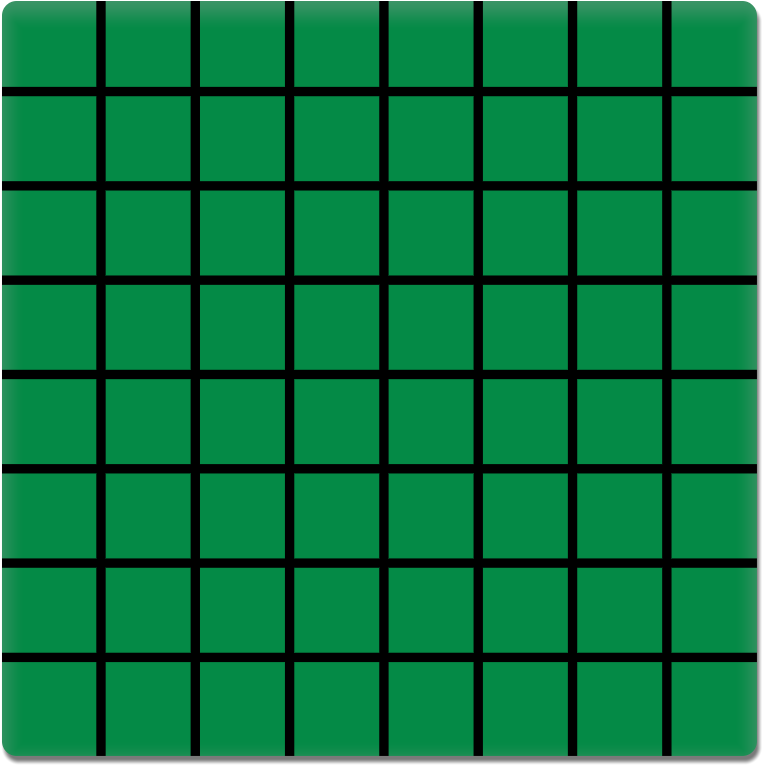
Write a WebGL 2 fragment shader that draws this pattern.

```glsl
#version 300 es
precision highp float;
// A rounded green board ruled into eight by eight squares, with a soft rim light and drop shadow.

uniform vec2 u_resolution;
out vec4 outColor;

// Lengths are fractions of the canvas height.
const vec2 BOARD_CENTER = vec2(0.4941, 0.5072);
const float BOARD_HALF = 0.4915;
const float CORNER_RADIUS = 0.019;

const float CELLS = 8.0;
const float PITCH = 0.1228;
const vec2 FIRST_LINE = vec2(0.1315, 0.1440);
const float LINE_HALF_WIDTH = 0.0061;

const vec2 SHADOW_OFFSET = vec2(0.0030, -0.0078);
const float SHADOW_BLUR = 0.0045;
const float SHADOW_OPACITY = 0.52;

const vec2 RIM_OFFSET = vec2(0.0, -0.010);
const float RIM_DEPTH = 0.030;
const float RIM_REACH = 0.014;
const float RIM_OPACITY = 0.65;

const vec3 PAGE_WHITE = vec3(1.0);
const vec3 BOARD_GREEN = vec3(0.016, 0.541, 0.274);
const vec3 RIM_GREEN = vec3(0.35, 0.60, 0.47);
const vec3 LINE_BLACK = vec3(0.0);

// Signed distance to the board outline.
float boardDistance(vec2 p) {
    vec2 q = abs(p - BOARD_CENTER) - BOARD_HALF + CORNER_RADIUS;
    return length(max(q, 0.0)) + min(max(q.x, q.y), 0.0) - CORNER_RADIUS;
}

// Signed distance to the nearest of the inner grid lines.
float gridDistance(vec2 p) {
    vec2 index = clamp(round((p - FIRST_LINE) / PITCH), 0.0, CELLS - 2.0);
    vec2 offset = abs(p - FIRST_LINE - index * PITCH);
    return min(offset.x, offset.y) - LINE_HALF_WIDTH;
}

// Antialiased coverage of a shape, one pixel wide at its edge.
float coverage(float d, float pixel) {
    return clamp(0.5 - d / pixel, 0.0, 1.0);
}

void main() {
    float pixel = 1.0 / u_resolution.y;
    vec2 p = gl_FragCoord.xy * pixel;
    float board = boardDistance(p);

    // Page and drop shadow
    float shadowDistance = boardDistance(p - SHADOW_OFFSET);
    float shadow = 1.0 - smoothstep(-SHADOW_BLUR, SHADOW_BLUR, shadowDistance);
    vec3 color = PAGE_WHITE * (1.0 - SHADOW_OPACITY * shadow);

    // Board face, lit from above along its rim
    float rimDistance = boardDistance(p - RIM_OFFSET);
    float rim = smoothstep(-RIM_DEPTH, RIM_REACH, rimDistance);
    vec3 face = mix(BOARD_GREEN, RIM_GREEN, RIM_OPACITY * rim);

    // Grid lines over the face
    face = mix(face, LINE_BLACK, coverage(gridDistance(p), pixel));

    color = mix(color, face, coverage(board, pixel));
    outColor = vec4(color, 1.0);
}
```
